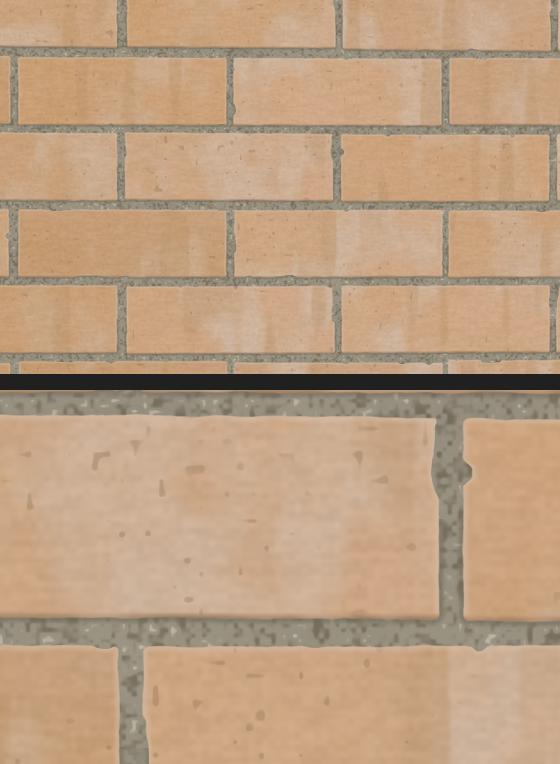
Top, the full canvas; bottom, a detail of the centre.
Write a WebGL 1 fragment shader that draws this texture.

```glsl
precision highp float;
// Weathered peach brick wall in running bond with gritty grey mortar.

uniform vec2 u_resolution;

// Sizes are fractions of the canvas height.
const vec2 PITCH = vec2(0.577, 0.205);
const vec2 ORIGIN = vec2(0.326, 0.043);
const vec2 JOINT = vec2(0.0205, 0.0235);

const vec3 PEACH = vec3(0.795, 0.648, 0.522);
const vec3 OCHRE = vec3(0.775, 0.610, 0.445);
const vec3 PALE = vec3(0.805, 0.710, 0.625);
const vec3 BURNT = vec3(0.590, 0.465, 0.350);
const vec3 MORTAR = vec3(0.595, 0.565, 0.500);
const vec3 MORTAR_DARK = vec3(0.470, 0.435, 0.370);

float hash(vec2 p) {
  vec3 q = fract(vec3(p.xyx) * 0.1031);
  q += dot(q, q.yzx + 33.33);
  return fract((q.x + q.y) * q.z);
}

float noise(vec2 p) {
  vec2 i = floor(p);
  vec2 f = fract(p);
  f = f * f * (3.0 - 2.0 * f);
  float low = mix(hash(i), hash(i + vec2(1.0, 0.0)), f.x);
  float high = mix(hash(i + vec2(0.0, 1.0)), hash(i + vec2(1.0)), f.x);
  return mix(low, high, f.y);
}

float fbm(vec2 p) {
  float sum = 0.0;
  float amp = 0.533;
  for (int i = 0; i < 4; i++) {
    sum += amp * noise(p);
    p = p * 2.03 + 17.3;
    amp *= 0.5;
  }
  return sum;
}

float roundBox(vec2 p, vec2 halfSize, float radius) {
  vec2 q = abs(p) - halfSize + radius;
  return length(max(q, 0.0)) + min(max(q.x, q.y), 0.0) - radius;
}

// Sandy mortar, shaded just below each brick.
vec3 mortarColor(vec2 p, float dist, float below) {
  float grit = noise(p * 210.0) * 0.6 + noise(p * 110.0) * 0.4;
  vec3 color = mix(MORTAR_DARK, MORTAR, smoothstep(0.12, 0.55, grit));
  color += 0.13 * smoothstep(0.72, 0.90, grit);
  color *= 0.95 + 0.10 * fbm(p * 14.0);
  float shade = below * (1.0 - smoothstep(0.001, 0.007, dist));
  return mix(color, MORTAR_DARK * 0.95, 0.55 * shade);
}

// Fired clay with its own tint, lime wash, damp streaks, pits and worn rims.
vec3 brickColor(vec2 p, vec2 local, vec2 halfSize, vec2 id, float dist) {
  vec2 seed = 40.0 * vec2(hash(id + 3.1), hash(id + 8.7));
  float tint = hash(id + 21.4);
  float leftBias = 1.0 - smoothstep(0.1, 0.75, p.x);
  float cloud = fbm(p * vec2(5.0, 8.0) + seed);
  float ochre = clamp(0.7 * tint + 0.45 * leftBias + 0.8 * (cloud - 0.55), 0.0, 1.0);
  vec3 color = mix(PEACH, OCHRE, ochre);
  color *= 0.985 + 0.035 * hash(id + 5.9);

  // Pale wash and brushed, mostly vertical stains
  float wash = fbm(p * vec2(9.0, 6.0) + seed.yx);
  float ragged = fbm(p * vec2(34.0, 18.0) + seed);
  float washAmount = mix(0.85, 0.25, ochre);
  color = mix(color, PALE, washAmount * smoothstep(0.42, 0.72, wash));
  color = mix(color, PALE, 0.5 * washAmount * smoothstep(0.56, 0.68, mix(wash, ragged, 0.4)));
  float streak = noise(p * vec2(24.0, 2.5) + seed) * 0.65 + wash * 0.35;
  color = mix(color, OCHRE * 0.96, 0.5 * smoothstep(0.60, 0.74, streak));

  // Fine drag lines and pores
  color += 0.028 * (noise(p * vec2(40.0, 190.0) + seed) - 0.5);
  color += 0.030 * (noise(p * 170.0) - 0.5);
  float pit = smoothstep(0.86, 0.95, noise(p * 85.0 + seed));
  color = mix(color, BURNT, 0.40 * pit * smoothstep(0.35, 0.6, cloud));

  // Dusty upper and side rims, burnt lower edge
  float rim = smoothstep(-0.007, -0.001, dist);
  float bottom = 1.0 - smoothstep(0.0, 0.007, local.y + halfSize.y);
  color = mix(color, PALE * 1.03, 0.55 * rim * (1.0 - bottom));
  return mix(color, BURNT, 0.60 * bottom * (0.5 + noise(p * 45.0)));
}

void main() {
  float pixel = 1.0 / u_resolution.y;
  vec2 p = gl_FragCoord.xy * pixel;

  // Courses lean slightly, with alternate rows shifted by half a brick
  vec2 grid = p - ORIGIN;
  grid.y += p.x * 0.010 * (p.y - 0.25);
  float row = floor(grid.y / PITCH.y);
  grid.x += 0.5 * PITCH.x * mod(row, 2.0);
  vec2 id = vec2(floor(grid.x / PITCH.x), row);
  vec2 local = grid - (id + 0.5) * PITCH;

  // Uneven placement, ragged outline and occasional chipped edges
  vec2 jitter = vec2(hash(id + 11.2), hash(id + 47.6)) - 0.5;
  local -= jitter * vec2(0.008, 0.006);
  local.y += local.x * 0.008 * (hash(id + 71.3) - 0.5);
  vec2 halfSize = 0.5 * (PITCH - JOINT);
  float dist = roundBox(local, halfSize, 0.005);
  dist += 0.0035 * (fbm(p * 42.0) - 0.5);
  dist += 0.008 * smoothstep(0.80, 0.96, noise(p * 27.0 + 5.0));

  float below = step(local.y, 0.0);
  vec3 mortar = mortarColor(p, dist, below);
  vec3 brick = brickColor(p, local, halfSize, id, dist);
  float cover = 1.0 - smoothstep(-pixel, pixel, dist);
  gl_FragColor = vec4(mix(mortar, brick, cover), 1.0);
}
```
